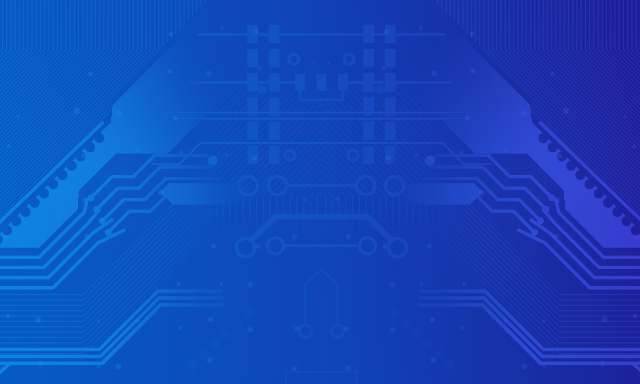
Write a Shadertoy shader that draws this background.

```glsl
// Mirrored circuit board traces glowing on a blue to violet gradient.

// Board units: canvas height is 100, x runs outward from the axis, y runs down.
const float AXIS = 0.5022;
const vec3 BASE_LEFT = vec3(0.025, 0.35, 0.765);
const vec3 BASE_MID = vec3(0.06, 0.262, 0.725);
const vec3 BASE_RIGHT = vec3(0.11, 0.12, 0.595);
const vec3 GLOW_LEFT = vec3(0.05, 0.53, 0.89);
const vec3 GLOW_MID = vec3(0.10, 0.39, 0.85);
const vec3 GLOW_RIGHT = vec3(0.23, 0.24, 0.83);
const float TRACE_WIDTH = 0.45;
const float HATCH_PERIOD = 1.1;
const float CHEVRON_PERIOD = 1.75;
const float BUMP_PERIOD = 3.4;
const float PAD_PERIOD = 6.3;
const float DOT_CELL = 11.0;

float soft; // half width of a smoothed edge

float fill(float d) { return smoothstep(soft, -soft, d); }

float bend(float x, float at) { return smoothstep(at - 0.3, at + 0.3, x); }

float band(float x, float lo, float hi, float fade) {
    return smoothstep(lo, lo + fade, x) * smoothstep(hi, hi - fade, x);
}

float segment(vec2 p, vec2 a, vec2 b) {
    vec2 v = b - a;
    return length(p - a - v * clamp(dot(p - a, v) / dot(v, v), 0.0, 1.0));
}

float path(vec2 p, vec2 a, vec2 b, vec2 c, vec2 d) {
    return min(segment(p, a, b), min(segment(p, b, c), segment(p, c, d)));
}

float box(vec2 p, vec2 center, vec2 halfSize) {
    vec2 d = abs(p - center) - halfSize;
    return max(d.x, d.y);
}

float ring(vec2 p, vec2 center, float radius) { return abs(length(p - center) - radius) - 0.42; }

float hatch(float phase, float period) {
    return fill(abs(fract(phase / period) - 0.5) * period - 0.16);
}

vec2 hash2(vec2 c) {
    return fract(sin(vec2(dot(c, vec2(127.1, 311.7)), dot(c, vec2(269.5, 183.3)))) * 437.58);
}

vec3 ramp(vec3 a, vec3 b, vec3 c, float t) {
    return t < 0.5 ? mix(a, b, t * 2.0) : mix(b, c, t * 2.0 - 1.0);
}

// Bright side panel with a scalloped outer edge.
float panel(vec2 p, float outer) {
    float inner = mix(p.y - min(p.x, 40.0),
                      p.y - p.x + mix(13.5, 9.0, bend(p.x, 63.3)), bend(p.x, 53.5));
    float along = (p.x + p.y) * 0.707;
    float nearest = (fract(along / BUMP_PERIOD) - 0.5) * BUMP_PERIOD;
    float bump = fill(length(vec2(nearest, outer * 0.707 + 0.8)) - 1.3) * step(64.6, along);
    return fill(max(max(outer, inner), p.y - 64.5)) * (1.0 - bump);
}

// Bundles that run from the canvas sides toward the axis.
float bundles(vec2 p) {
    float d = segment(p, vec2(57.0, 32.0), vec2(86.0, 60.0));
    for (int i = 0; i < 4; i++) {
        float n = float(i);
        vec2 q = p - n * vec2(-1.2, 2.65);
        d = min(d, path(q, vec2(90.0, 67.0), vec2(73.5, 67.0), vec2(61.8, 55.3), vec2(61.0 - 2.0 * n, 52.0)));
        q = p - n * vec2(-1.5, 3.0);
        d = min(d, path(q, vec2(60.0, 51.5), vec2(54.5, 46.0), vec2(49.0, 46.0), vec2(43.5, 40.5)));
        d = min(d, segment(q, vec2(43.5, 40.5), vec2(30.0, 40.5)));
        d = min(d, length(q - vec2(60.0, 51.5)) - 0.45);
        if (i == 3) break;
        q = p - n * vec2(-0.3, 1.8);
        d = min(d, path(q, vec2(85.0, 91.0), vec2(57.8, 91.0), vec2(42.6, 75.8), vec2(26.0, 75.8)));
    }
    return min(d, path(p, vec2(85.0, 98.0), vec2(81.0, 94.6), vec2(57.0, 94.6), vec2(43.0, 80.6)));
}

// Pads, rings and links around the axis.
float centerParts(vec2 p) {
    vec2 q = vec2(abs(p.x - 15.1), (fract((p.y - 5.7) / PAD_PERIOD) - 0.5) * PAD_PERIOD);
    float d = max(box(q, vec2(2.8, 0.0), vec2(1.4, 2.4)), abs(p.y - 24.5) - 18.5);
    d = min(d, box(vec2(abs(p.x - 2.8), p.y), vec2(2.8, 21.5), vec2(1.3, 2.2)));
    d = min(d, path(p, vec2(5.6, 23.0), vec2(5.6, 26.0), vec2(0.0, 26.0), vec2(0.0, 25.9)) - 0.4);
    d = min(d, min(segment(p, vec2(0.0, 9.0), vec2(32.0, 9.0)), segment(p, vec2(7.0, 21.5), vec2(34.0, 21.5))) - 0.4);
    d = min(d, min(ring(p, vec2(7.2, 15.4), 1.3), ring(p, vec2(8.2, 40.4), 1.3)));
    d = min(d, min(ring(p, vec2(19.1, 48.3), 2.4), ring(p, vec2(11.5, 48.3), 2.4)));
    d = min(d, min(ring(p, vec2(19.8, 64.5), 2.4), ring(p, vec2(12.0, 64.0), 2.1)));
    d = min(d, box(p, vec2(0.0, 48.3), vec2(9.0, 0.45)));
    d = min(d, box(p, vec2(0.0, 64.0), vec2(9.8, 0.4)));
    return min(d, path(p, vec2(0.0, 56.4), vec2(12.0, 56.4), vec2(18.0, 62.4), vec2(18.1, 62.5)) - 0.75);
}

void mainImage(out vec4 fragColor, in vec2 fragCoord) {
    vec2 uv = fragCoord / iResolution.xy;
    soft = 55.0 / iResolution.y;
    vec2 p = vec2(abs(fragCoord.x - AXIS * iResolution.x), iResolution.y - fragCoord.y) * 100.0 / iResolution.y;
    float outer = p.x - p.y - mix(27.0, 23.0, bend(p.x, 54.6));
    float sideFade = smoothstep(20.0, 58.0, p.x);

    // Fine parallel lines
    float ink = 0.4 * hatch(p.x - max(p.y - 13.0, 0.0), HATCH_PERIOD) * fill(2.2 - outer);
    float lowPhase = p.y - min(p.x, 62.0);
    ink = max(ink, 0.35 * hatch(lowPhase, 1.4) * band(lowPhase, 13.5, 32.0, 1.0) * smoothstep(20.0, 45.0, p.x));
    ink = max(ink, 0.28 * hatch(p.x - min(p.y, 51.0), CHEVRON_PERIOD) * band(p.y, 20.0, 62.0, 8.0) * smoothstep(36.0, 24.0, p.x));

    // Panels and their halo
    float panelFade = smoothstep(26.0, 64.0, p.x * 0.8 + p.y * 0.4);
    ink = max(ink, panel(p, outer) * 0.86 * panelFade);
    float tab = max(abs(p.y - 50.5) - 2.8, p.x + abs(p.y - 50.0) - 42.0);
    ink = max(ink, 0.65 * fill(tab) * smoothstep(16.0, 42.0, p.x));
    ink += 0.2 * exp(-length((p - vec2(56.0, 46.0)) / vec2(24.0, 18.0)));

    // Traces
    ink = max(ink, fill(bundles(p) - TRACE_WIDTH) * mix(0.2, 0.92, sideFade));
    float rails = path(p, vec2(0.0, 37.2), vec2(31.5, 37.2), vec2(37.0, 42.7), vec2(44.0, 42.7));
    rails = min(rails, path(p, vec2(0.0, 30.9), vec2(40.0, 30.9), vec2(46.0, 36.9), vec2(50.0, 36.9)));
    rails = min(rails, segment(p, vec2(0.0, 29.3), vec2(45.0, 29.3)));
    ink = max(ink, 0.55 * fill(rails - 0.24));
    ink = max(ink, 0.38 * fill(centerParts(p)));
    float house = path(p, vec2(0.0, 70.2), vec2(4.2, 74.2), vec2(4.2, 84.3), vec2(4.2, 84.4)) - 0.3;
    house = min(house, min(ring(p, vec2(4.2, 86.2), 1.6), abs(box(p, vec2(0.0, 100.0), vec2(9.3, 3.2))) - 0.2));
    ink = max(ink, 0.25 * fill(house));

    // Scattered dots, one per cell, and a diagonal row of blobs
    vec2 cell = floor(p / DOT_CELL);
    vec2 h = hash2(cell);
    float dotDist = length(p - (cell + 0.15 + 0.7 * h) * DOT_CELL) - mix(0.35, 0.85, h.x);
    ink += 0.38 * fill(dotDist) * step(0.45, h.y);
    ink += 0.55 * fill(length(p - vec2(28.3, 41.8)) - 1.3) + 0.25 * fill(length(p - vec2(15.4, 23.3)) - 1.1);
    for (int i = 0; i < 6; i++)
        ink += 0.1 * fill(length(p - vec2(19.0, 81.5) - float(i) * vec2(2.9, 2.7)) - 1.3);

    float t = clamp(uv.x + 0.08 * (uv.y - 0.5), 0.0, 1.0);
    vec3 base = ramp(BASE_LEFT, BASE_MID, BASE_RIGHT, t);
    vec3 glow = ramp(GLOW_LEFT, GLOW_MID, GLOW_RIGHT, t);
    fragColor = vec4(mix(base, glow, min(ink, 1.0)), 1.0);
}
```
